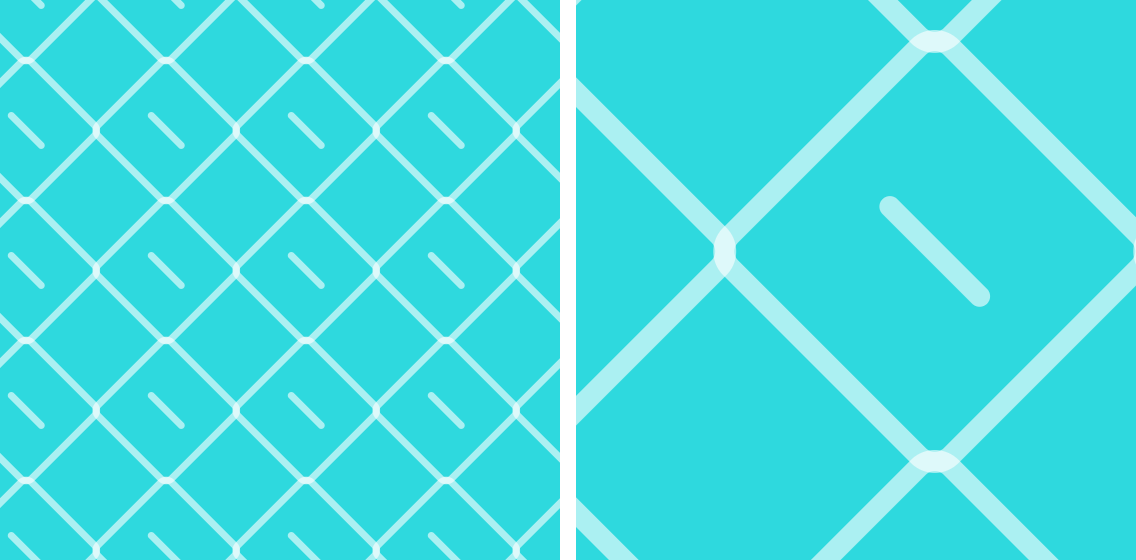
Left: the whole. Right: its middle third, enlarged.
Write a WebGL 1 fragment shader that draws this pattern.

```glsl
precision highp float;

uniform vec2 u_resolution;

const float REPEATS = 4.0;
const vec2 CELL_CENTER = vec2(0.1875, 0.068);
const vec3 TURQUOISE = vec3(0.18, 0.85, 0.87);
const vec3 WHITE = vec3(1.0);
const float LINE_OPACITY = 0.6;

// Lengths in units of one cell
const float LINE_WIDTH = 0.05;
const float DIAMOND_REACH = 0.525;
const float CORNER_RADIUS = 0.055;
const float DASH_HALF_LENGTH = 0.151;

vec2 rotate45(vec2 p) {
  return vec2(p.x - p.y, p.x + p.y) * 0.70711;
}

float roundedSquare(vec2 p, float halfSide, float radius) {
  vec2 d = abs(p) - halfSide + radius;
  return length(max(d, 0.0)) + min(max(d.x, d.y), 0.0) - radius;
}

float segment(vec2 p, float halfLength) {
  return length(vec2(max(abs(p.x) - halfLength, 0.0), p.y));
}

// Coverage of a line, given the distance to its middle
float stroke(float distanceToLine, float width, float pixel) {
  return clamp(0.5 + (0.5 * width - distanceToLine) / pixel, 0.0, 1.0);
}

// Rounded diamond outline with a diagonal dash inside
float motif(vec2 p, float pixel) {
  vec2 q = rotate45(p);
  float outline = abs(roundedSquare(q, DIAMOND_REACH * 0.70711, CORNER_RADIUS));
  float dash = segment(q, DASH_HALF_LENGTH);
  return stroke(min(outline, dash), LINE_WIDTH, pixel);
}

void main() {
  vec2 uv = gl_FragCoord.xy / u_resolution;
  float pixel = REPEATS / min(u_resolution.x, u_resolution.y);
  vec2 cell = fract(uv * REPEATS - CELL_CENTER + 0.5) - 0.5;

  // Translucent neighbours add up where their corners overlap
  vec3 color = TURQUOISE;
  for (int j = -1; j <= 1; j++) {
    for (int i = -1; i <= 1; i++) {
      float coverage = motif(cell - vec2(float(i), float(j)), pixel);
      color = mix(color, WHITE, LINE_OPACITY * coverage);
    }
  }

  gl_FragColor = vec4(color, 1.0);
}
```
